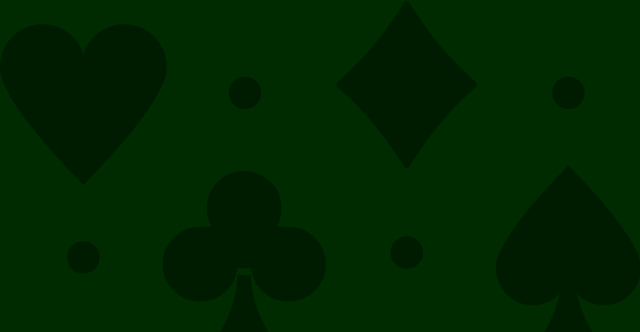
Reproduce this pattern procedurally as a WebGL 2 fragment shader.

```glsl
#version 300 es
precision highp float;
// Draws the four card suits, staggered with small dots, in dark green on green.

uniform vec2 u_resolution;
out vec4 fragColor;

// Approximate signed distance to the parabola through a and c with control
// point b; negative on its hollow side.
float parabola(vec2 p, vec2 a, vec2 b, vec2 c) {
    mat2 inv = inverse(mat2(a - b, c - b));
    vec2 k = inv * (p - b);
    float v = 1.0 - k.x - k.y;
    vec2 grad = (-2.0 * v - 4.0 * k.yx) * inv;
    return (v * v - 4.0 * k.x * k.y) / length(grad);
}

float circle(vec2 p, float radius) {
    return length(p) - radius;
}

// Two lobes at y = 0, tapering to a tip at positive y.
float heart(vec2 p) {
    p.x = abs(p.x);
    float lobe = circle(p - vec2(0.49, 0.0), 0.51);
    float taper = parabola(p, vec2(1.0, 0.0), vec2(1.0, 0.4), vec2(0.0, 1.42));
    return min(lobe, max(taper, -p.y));
}

// Concave sides; the softened abs rounds the four tips.
float diamond(vec2 p) {
    p = sqrt(p * p + 0.0006);
    return -parabola(p, vec2(0.875, 0.0), vec2(0.36, 0.42), vec2(0.0, 1.05));
}

// Foot that flares downward from y = 0.
float stem(vec2 p) {
    float s = max(p.y, 0.0) / 0.7;
    float side = abs(p.x) - 0.085 - 0.215 * s * s;
    return max(side / length(vec2(1.0, 0.614 * s)), -p.y);
}

float club(vec2 p) {
    float top = circle(p + vec2(0.0, 0.67), 0.45);
    float sides = circle(vec2(abs(p.x) - 0.53, p.y), 0.45);
    vec2 box = abs(p + vec2(0.0, 0.2)) - vec2(0.53, 0.25);
    float leaves = min(min(top, sides), max(box.x, box.y));
    return min(leaves, stem(p - vec2(0.0, 0.13)));
}

float spade(vec2 p) {
    float leaf = heart(vec2(p.x, -p.y) / 0.87) * 0.87;
    return min(leaf, stem(p - vec2(0.0, 0.08)));
}

void main() {
    // The canvas is 7.68 units wide, with y running down from the top.
    float pixel = 7.68 / u_resolution.x;
    vec2 p = vec2(gl_FragCoord.x, u_resolution.y - gl_FragCoord.y) * pixel;

    // Suits
    float d = heart(p - vec2(1.0, 0.8));
    d = min(d, club(p - vec2(2.93, 3.17)));
    d = min(d, diamond(p - vec2(4.88, 1.015)));
    d = min(d, spade(p - vec2(6.82, 3.22)));

    // One dot per column, alternating low and high
    for (int i = 0; i < 4; i++) {
        float column = float(i);
        float y = i % 2 == 0 ? 3.09 - 0.03 * column : 1.115;
        d = min(d, circle(p - vec2(1.0 + 1.94 * column, y), 0.195));
    }

    float ink = 1.0 - smoothstep(-0.7 * pixel, 0.7 * pixel, d);
    vec3 feltGreen = vec3(0.0, 0.17, 0.0);
    vec3 suitGreen = vec3(0.0, 0.11, 0.0);
    fragColor = vec4(mix(feltGreen, suitGreen, ink), 1.0);
}
```
